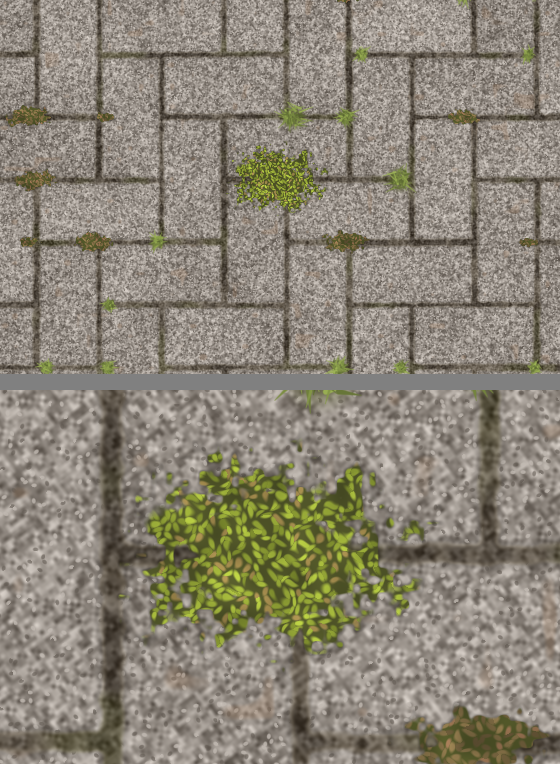
Top, the full canvas; bottom, a detail of the centre.
Reproduce this texture procedurally as a Shadertoy shader.

```glsl
const float ROWS = 5.98;                  // brick widths per canvas height
const vec2 ORIGIN = vec2(0.416, 0.124);   // bond offset at the top left
const float JOINT = 0.048;                // half width of a joint
const float CORNER = 0.03;
const float JITTER = 0.024;
const float GRAIN = 0.33;
const float TUFT_DENSITY = 0.27;
const float TUFT_SEED = 7.0;
const float BLADE_WIDTH = 0.014;
const int BLADES = 44;
const vec2 CUSHION_CENTER = vec2(4.83, 2.99);
const vec2 CUSHION_SIZE = vec2(0.66, 0.46);

const vec3 STONE = vec3(0.59, 0.56, 0.53);
const vec3 STONE_LIGHT = vec3(0.76, 0.73, 0.70);
const vec3 STONE_DARK = vec3(0.37, 0.34, 0.31);
const vec3 RUST = vec3(0.60, 0.47, 0.36);
const vec3 SAND = vec3(0.52, 0.48, 0.42);
const vec3 CRACK = vec3(0.29, 0.26, 0.225);
const vec3 LEAF = vec3(0.60, 0.67, 0.22);
const vec3 GRASS = vec3(0.50, 0.57, 0.27);
const vec3 SHADE = vec3(0.34, 0.36, 0.17);
const vec3 RUSSET = vec3(0.49, 0.35, 0.26);

float hash(vec2 p) {
    vec3 q = fract(p.xyx * 0.1031);
    q += dot(q, q.yzx + 33.33);
    return fract((q.x + q.y) * q.z);
}

vec2 hash2(vec2 p) { return vec2(hash(p), hash(p + 17.3)); }

float noise(vec2 p) {
    vec2 i = floor(p), f = fract(p);
    f = f * f * (3.0 - 2.0 * f);
    return mix(mix(hash(i), hash(i + vec2(1, 0)), f.x),
               mix(hash(i + vec2(0, 1)), hash(i + vec2(1, 1)), f.x), f.y);
}

// Nearest scattered flake, randomly turned: distance and random id
vec2 scatter(vec2 p, float stretch) {
    vec2 cell = floor(p), best = vec2(9.0, 0.0);
    for (int j = -1; j <= 1; j++)
    for (int i = -1; i <= 1; i++) {
        vec2 c = cell + vec2(i, j);
        vec2 o = p - c - hash2(c);
        float angle = 6.2832 * hash(c + 11.9);
        vec2 along = vec2(cos(angle), sin(angle));
        float d = length(vec2(dot(o, along), stretch * (o.x * along.y - o.y * along.x)));
        if (d < best.x) best = vec2(d, hash(c + 5.7));
    }
    return best;
}

// Herringbone bond: signed distance to the brick, then its center
vec3 herringbone(vec2 p) {
    vec2 cell = floor(p);
    float part = mod(cell.x - cell.y, 4.0);
    bool across = part > 1.5;
    vec2 center = cell + (across ? vec2(part < 2.5 ? 1.0 : 0.0, 0.5)
                                 : vec2(0.5, part > 0.5 ? 1.0 : 0.0));
    vec2 halfSize = across ? vec2(1.0, 0.5) : vec2(0.5, 1.0);
    vec2 shift = (hash2(center) - 0.5) * JITTER;
    vec2 d = abs(p - center - shift) - halfSize + JOINT + CORNER;
    return vec3(length(max(d, 0.0)) + min(max(d.x, d.y), 0.0) - CORNER, center);
}

vec3 paving(vec2 p, float px) {
    vec3 brick = herringbone(p);
    float edge = brick.x + (noise(p * 13.0) - 0.5) * 0.03;
    vec2 turned = mat2(0.8, 0.6, -0.6, 0.8) * p;
    float grain = (noise(turned * 41.0) - 0.5) + 0.6 * (noise(turned * 21.0 + 40.0) - 0.5);

    // Stone face with tint, stains and exposed grit
    vec3 face = STONE + GRAIN * grain;
    face += 0.05 * (hash(brick.yz + 3.1) - 0.5) + 0.07 * (noise(p * 1.7) - 0.5);
    vec2 grit = scatter(turned * 25.0, 1.4);
    float dotMask = smoothstep(0.5, 0.2, grit.x);
    face = mix(face, STONE_LIGHT, 0.8 * dotMask * step(0.85, grit.y));
    face = mix(face, STONE_DARK, 0.6 * dotMask * step(grit.y, 0.12));
    face = mix(face, RUST, 0.3 * smoothstep(0.84, 0.95, noise(p * 6.0 + 9.0)));
    face *= 1.0 - 0.12 * smoothstep(-0.05, 0.0, edge);

    // Joint with a dark core and sandy fill
    float fill = smoothstep(0.35, 0.8, 0.6 * noise(p * 2.5 + 21.0) + 0.4 * noise(p * 12.0));
    vec3 joint = mix(SAND, CRACK, smoothstep(-0.01, 0.03, edge) * (1.0 - 0.6 * fill));
    joint = mix(joint, SHADE, 0.25 * smoothstep(0.5, 0.8, noise(p * 2.3 + 70.0)));
    return mix(face, joint + 0.2 * grain, smoothstep(-0.012 - px, 0.012 + px, edge));
}

// Mat of small leaves with a ragged outline
vec3 leafMat(vec3 col, vec2 p, vec2 root, vec2 size, vec3 tint) {
    float rim = length((p - root) / size)
              + 0.45 * (noise(p * 7.0) - 0.5) + 0.7 * (noise(p * 23.0) - 0.5);
    vec2 leaf = scatter(p * 21.0 + 0.8 * noise(p * 15.0), 1.9);
    vec3 blade = mix(tint, RUSSET, 0.7 * step(0.87, leaf.y)) * (0.78 + 0.42 * leaf.y);
    blade = mix(blade, SHADE * 0.9, smoothstep(0.3, 0.85, leaf.x));
    blade *= 0.85 + 0.3 * noise(p * 9.0 + 33.0);
    col *= 1.0 - 0.2 * smoothstep(1.2, 0.95, rim);
    return mix(col, blade, smoothstep(1.03, 0.85, rim));
}

// Blades fanning out from a root
vec3 grassTuft(vec3 col, vec2 p, vec2 root, float radius, float px) {
    float reach = length(p - root) / radius;
    if (reach > 1.3) return col;
    col = mix(col, SHADE, 0.65 * smoothstep(0.85, 0.2, reach));
    for (int k = 0; k < BLADES; k++) {
        vec2 r = hash2(root * 9.0 + float(k) * 3.7);
        float angle = 6.2832 * r.x;
        vec2 base = root + radius * 0.9 * (hash2(root + float(k) * 1.9) - 0.5);
        vec2 dir = radius * (0.25 + 0.5 * r.y) * vec2(cos(angle), sin(angle));
        float t = clamp(dot(p - base, dir) / dot(dir, dir), 0.0, 1.0);
        float d = length(p - base - dir * t) - BLADE_WIDTH * (1.1 - t);
        col = mix(col, GRASS * (0.65 + 0.6 * r.y), smoothstep(px, -px, d));
    }
    return col;
}

void mainImage(out vec4 fragColor, in vec2 fragCoord) {
    float px = ROWS / iResolution.y;
    vec2 p = vec2(fragCoord.x, iResolution.y - fragCoord.y) * px + ORIGIN;
    vec3 col = paving(p, px);

    // Weeds rooted along the joints
    for (int j = -1; j <= 1; j++)
    for (int i = -1; i <= 1; i++) {
        vec2 node = floor(p + 0.5) + vec2(i, j);
        vec2 r = hash2(node + TUFT_SEED);
        if (r.x > TUFT_DENSITY) continue;
        float size = mix(0.13, 0.36, r.y * r.y);
        vec2 root = node + vec2(0.4 * (hash(node + 31.0) - 0.5), 0.0);
        if (hash(node + 53.0) < 0.35)
            col = leafMat(col, p, root, size * vec2(1.1, 0.5), mix(RUSSET, GRASS, 0.3));
        else
            col = grassTuft(col, p, root, size, px);
    }
    col = leafMat(col, p, CUSHION_CENTER, CUSHION_SIZE, LEAF);
    fragColor = vec4(clamp(col, 0.0, 1.0), 1.0);
}
```
